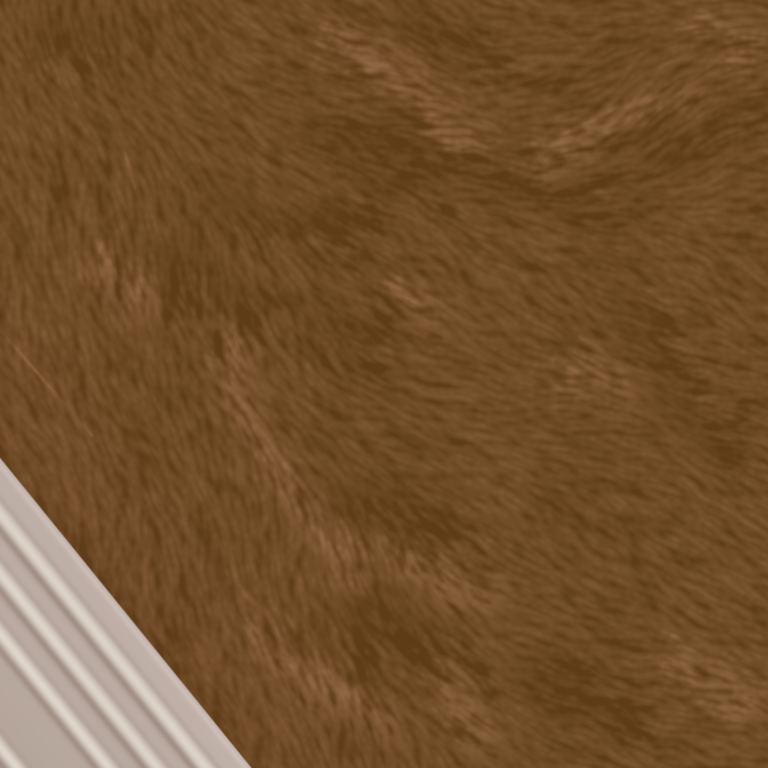
Write a Shadertoy shader that draws this texture.

```glsl
// Brown combed fur with a pale grooved trim across the lower-left corner.
// Cellular noise is averaged along a flow field to make strands; soft segments
// set the light and dark tufts, and distance to a slanted line shapes the trim.

const vec4 LIGHT_TUFTS[12] = vec4[12](
    vec4(.31, .53, .39, .34), vec4(.39, .34, .46, .22), vec4(.46, .94, .64, .82),
    vec4(.73, .79, .90, .89), vec4(.94, .98, .99, .94), vec4(.14, .64, .18, .58),
    vec4(.91, .14, .99, .09), vec4(.34, .17, .51, .03), vec4(.52, .24, .65, .22),
    vec4(.77, .51, .83, .48), vec4(.61, .09, .65, .04), vec4(.53, .60, .57, .58));

const vec4 DARK_TUFTS[12] = vec4[12](
    vec4(.42, .83, .54, .77), vec4(.56, .81, .77, .74), vec4(.55, .97, .63, .93),
    vec4(.88, .81, .98, .86), vec4(.33, .72, .45, .70), vec4(.24, .62, .33, .60),
    vec4(.43, .57, .48, .54), vec4(.45, .33, .58, .31), vec4(.48, .18, .58, .15),
    vec4(.72, .11, .82, .06), vec4(.84, .58, .96, .41), vec4(.07, .95, .13, .93));

vec2 hash2(vec2 cell) {
    vec3 q = fract(cell.xyx * vec3(.1031, .1030, .0973));
    q += dot(q, q.yzx + 33.33);
    return fract((q.xx + q.yz) * q.zy);
}

// Distance to the nearest jittered cell point.
float cellular(vec2 p) {
    vec2 cell = floor(p), f = fract(p);
    float nearest = 4.0;
    for (int y = -1; y <= 1; y++)
    for (int x = -1; x <= 1; x++) {
        vec2 o = vec2(x, y);
        vec2 r = o + hash2(cell + o) - f;
        nearest = min(nearest, dot(r, r));
    }
    return sqrt(nearest);
}

// Cellular noise averaged along a direction; centred on zero.
float strands(vec2 p, vec2 dir, float freq, float span) {
    float sum = 0.0;
    for (int i = -3; i <= 3; i++)
        sum += cellular((p + dir * span * float(i) / 3.0) * freq + 17.0);
    return .46 - sum / 7.0;
}

float segmentDistance(vec2 p, vec2 a, vec2 b) {
    vec2 ap = p - a, ab = b - a;
    return length(ap - ab * clamp(dot(ap, ab) / dot(ab, ab), 0.0, 1.0));
}

float glow(float d, float width) {
    return exp(-d * d / (width * width));
}

float tufts(vec2 p, vec4 segments[12], float width) {
    float sum = 0.0;
    for (int i = 0; i < 12; i++)
        sum += glow(segmentDistance(p, segments[i].xy, segments[i].zw), width);
    return min(sum, 1.0);
}

vec2 layeredSines(vec2 p) {
    vec2 w = vec2(0);
    float amp = 1.0;
    for (int i = 0; i < 4; i++) {
        w += amp * sin(p.yx * vec2(1.0, 1.3) + w.yx + float(i) * 1.7);
        p = mat2(1.5, 1.1, -1.1, 1.5) * p;
        amp *= .6;
    }
    return w;
}

// Steep on the left, shallow on the right, rising in the upper right.
vec2 furDirection(vec2 p, vec2 wobble) {
    float angle = mix(-1.25, -.42, smoothstep(.45, .8, p.x + .4 * p.y));
    angle += .95 * glow(length(p - vec2(.86, .88)), .17) + .17 * wobble.x;
    return vec2(cos(angle), sin(angle));
}

vec3 furColor(vec2 p, float trimDistance) {
    vec2 wobble = layeredSines(p * 17.0);
    vec2 dir = furDirection(p, wobble);
    float fine = strands(p, dir, 92.0, .0085);
    float clump = strands(p, dir, 38.0, .021);
    vec2 ragged = p + .010 * wobble + dir * (fine * .06 + clump * .12);
    float light = tufts(ragged, LIGHT_TUFTS, .025);

    float tone = .385 + (1.05 + .7 * light) * fine + (.65 + .6 * light) * clump;
    tone += .03 * wobble.y + .25 * light;
    tone -= .22 * tufts(ragged, DARK_TUFTS, .036);
    tone -= .22 * glow(trimDistance, .012);

    vec3 color = mix(vec3(.355, .228, .075), vec3(.525, .375, .225), clamp(tone, 0.08, 1.2));
    float ruddy = .9 * glow(trimDistance, .12) + .5 * light * smoothstep(.7, .4, p.x);
    color += vec3(.010, .000, .018) * ruddy;

    // Fine stray hairs near the left edge, broken along their length.
    float hair = glow(segmentDistance(p, vec2(.0, .57), vec2(.12, .433)), .0025);
    hair *= .55 + .45 * sin(p.x * 62.0 - 1.2);
    hair += .5 * glow(segmentDistance(p, vec2(.163, .80), vec2(.176, .755)), .0025);
    return color + vec3(.10, .085, .08) * hair;
}

// Rounded pale ridges, each with a shaded groove on its lower side.
vec3 trimColor(vec2 p, float d) {
    vec3 color = mix(vec3(.70, .64, .60), vec3(.75, .69, .66), smoothstep(-.25, 0.0, d));
    for (int i = 0; i < 4; i++) {
        float ridge = i < 3 ? -.046 - .049 * float(i) : -.237;
        float groove = glow(d - ridge + .0125, .006) + .35 * glow(d - ridge - .012, .004);
        color = mix(color, vec3(.55, .47, .42), .65 * min(groove, 1.0));
        color = mix(color, vec3(.87, .83, .79), glow(d - ridge, .0085));
    }
    color += .05 * glow(d + .006, .004);
    return color + .008 * sin(p.x * 21.0 + p.y * 13.0);
}

void mainImage(out vec4 fragColor, in vec2 fragCoord) {
    vec2 p = fragCoord / iResolution.xy;
    float pixel = 1.2 / iResolution.y;
    float d = dot(p, vec2(.777, .630)) - .2545;
    float trim = smoothstep(pixel, -pixel, d);
    fragColor = vec4(mix(furColor(p, d), trimColor(p, d), trim), 1.0);
}
```
